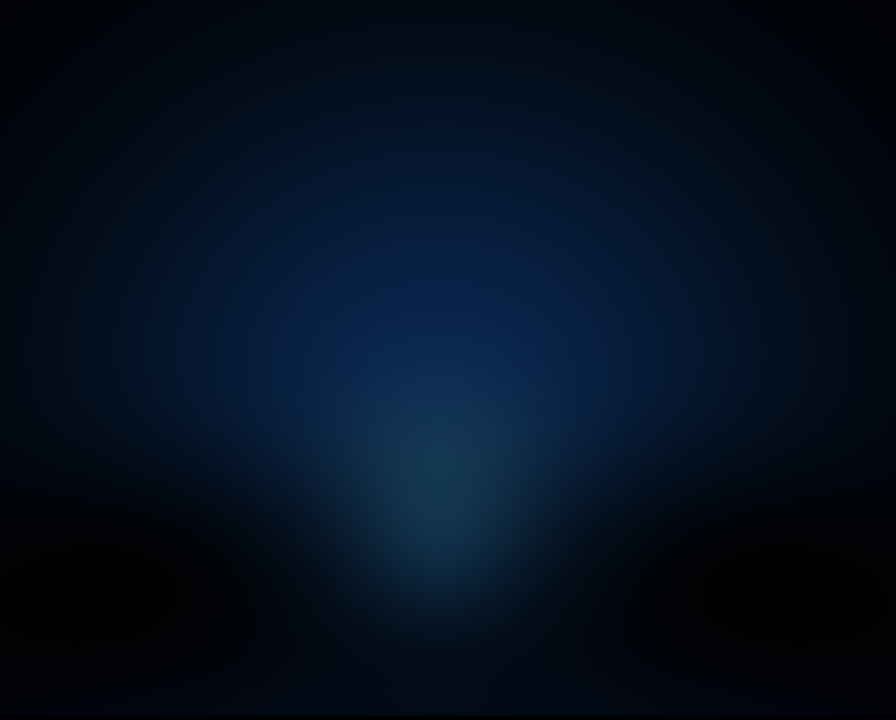
A Shadertoy shader for this background:

```glsl
#define CENTER_X 0.49
#define HALO_Y 0.46
#define HALO_SIZE vec2(0.40, 0.436)
#define HALO_LOWER 0.34
#define SHADOW_OFFSET vec2(0.365, 0.185)
#define SHADOW_SIZE vec2(0.24, 0.17)
#define SHADOW_DEPTH 0.95
#define BORDER 0.006

const vec3 NIGHT = vec3(0.002, 0.005, 0.010);
const vec3 HALO_BLUE = vec3(0.030, 0.140, 0.295);
const vec3 CORE_TEAL = vec3(0.043, 0.072, 0.035);
const vec3 BEAM_BLUE = vec3(0.026, 0.075, 0.095);
const vec3 FLOOR_BLUE = vec3(0.003, 0.012, 0.038);

// Soft elliptical falloff, one at its center
float glow(vec2 offset, vec2 size) {
    vec2 q = offset / size;
    return exp(-dot(q, q));
}

void mainImage(out vec4 fragColor, in vec2 fragCoord) {
    vec2 uv = fragCoord / iResolution.xy;
    vec2 p = vec2(uv.x - CENTER_X, uv.y);

    // Wide halo, falling off faster below its center
    vec2 haloOffset = p - vec2(0.0, HALO_Y);
    vec2 haloSize = HALO_SIZE;
    if (haloOffset.y < 0.0) haloSize.y = HALO_LOWER;
    vec3 color = NIGHT + HALO_BLUE * glow(haloOffset, haloSize);

    // Mirrored shadows in the lower corners
    for (float side = -1.0; side <= 1.0; side += 2.0) {
        vec2 shadowCenter = SHADOW_OFFSET * vec2(side, 1.0);
        color *= 1.0 - SHADOW_DEPTH * glow(p - shadowCenter, SHADOW_SIZE);
    }

    // Teal core, the beam beneath it and a faint floor light
    color += CORE_TEAL * glow(p - vec2(0.0, 0.365), vec2(0.13, 0.12));
    color += BEAM_BLUE * glow(p - vec2(0.0, 0.24), vec2(0.09, 0.10));
    color += FLOOR_BLUE * glow(p, vec2(0.60, 0.065));

    // Thin dark border at the bottom
    float edge = 1.0 / iResolution.y;
    color *= smoothstep(BORDER - edge, BORDER + edge, uv.y);

    fragColor = vec4(color, 1.0);
}
```
